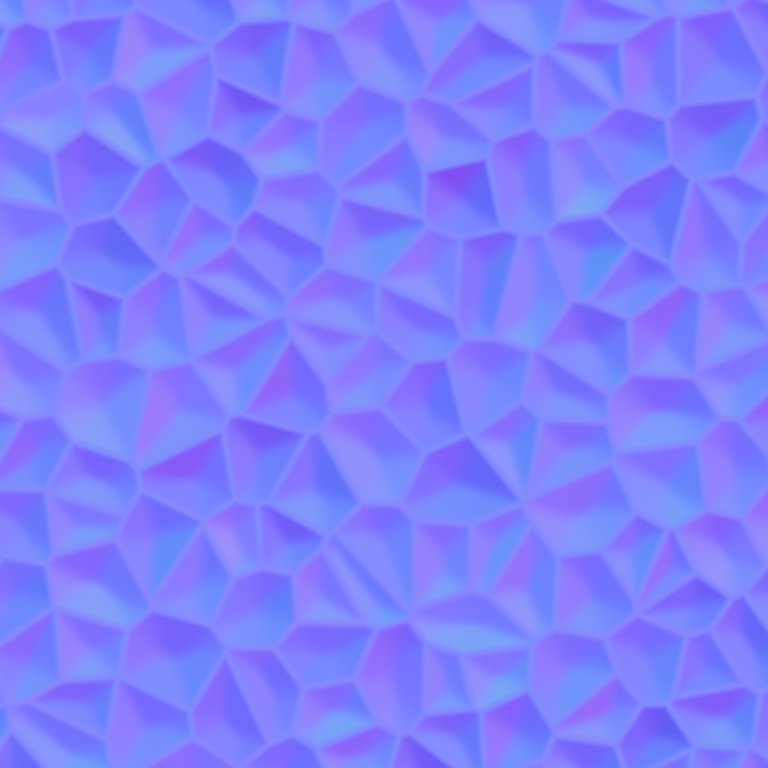
A Shadertoy shader for this texture map:

```glsl
vec2 hash22(vec2 p) {
    vec3 q = fract(p.xyx * vec3(0.1031, 0.1030, 0.0973));
    q += dot(q, q.yzx + 33.33);
    return fract((q.xx + q.yz) * q.zy);
}

vec2 seedPoint(vec2 cell) {
    return cell + 0.03 + 0.94 * hash22(cell);
}

// Cell whose seed lies closest to p
vec2 nearestCell(vec2 p) {
    vec2 best = floor(p);
    float bestDist = 1e3;
    for (int y = -2; y <= 2; y++)
    for (int x = -2; x <= 2; x++) {
        vec2 cell = floor(p) + vec2(x, y);
        vec2 toSeed = seedPoint(cell) - p;
        float dist = dot(toSeed, toSeed);
        if (dist < bestDist) {
            bestDist = dist;
            best = cell;
        }
    }
    return best;
}

// Inward facet slope in xy, distance to the cell border in z
vec3 facets(vec2 p, vec2 home) {
    vec2 homeSeed = seedPoint(home);
    vec2 slope = vec2(0.0);
    float total = 0.0, border = 1e3;
    for (int y = -2; y <= 2; y++)
    for (int x = -2; x <= 2; x++) {
        if (x == 0 && y == 0) continue;
        vec2 cell = home + vec2(x, y);
        vec2 seed = seedPoint(cell);
        vec2 outward = normalize(seed - homeSeed);
        float dist = dot(0.5 * (seed + homeSeed) - p, outward);
        float weight = exp(-15.0 * dist);
        float steepness = mix(0.55, 1.35, hash22(home * 3.0 + cell + 71.0).x);
        slope -= outward * steepness * weight;
        total += weight;
        border = min(border, dist);
    }
    return vec3(slope / total, border);
}

void mainImage(out vec4 fragColor, in vec2 fragCoord) {
    vec2 p = fragCoord / iResolution.y * 11.3 + 40.0;
    vec2 home = nearestCell(p);
    vec3 facet = facets(p, home);

    // Tilt and lightness of the whole cell
    vec2 tilt = hash22(home + 17.3) - 0.5;
    float lightness = hash22(home + 53.7).x - 0.5;
    vec2 normal = vec2(0.488, 0.492) + facet.xy * vec2(0.075, 0.095)
                + tilt * vec2(0.05, 0.06) + lightness * vec2(0.05, 0.07);

    // Soft pale ridges between cells
    float drift = sin(p.x * 1.3 + sin(p.y * 0.9)) * sin(p.y * 1.7 + sin(p.x * 1.1));
    vec2 ridge = vec2(0.525, 0.54) + drift * vec2(0.025, -0.015);
    normal = mix(ridge, normal, smoothstep(-0.01, 0.1, facet.z));

    vec2 lean = normal - 0.5;
    fragColor = vec4(normal, 1.0 - 1.5 * dot(lean, lean), 1.0);
}
```
